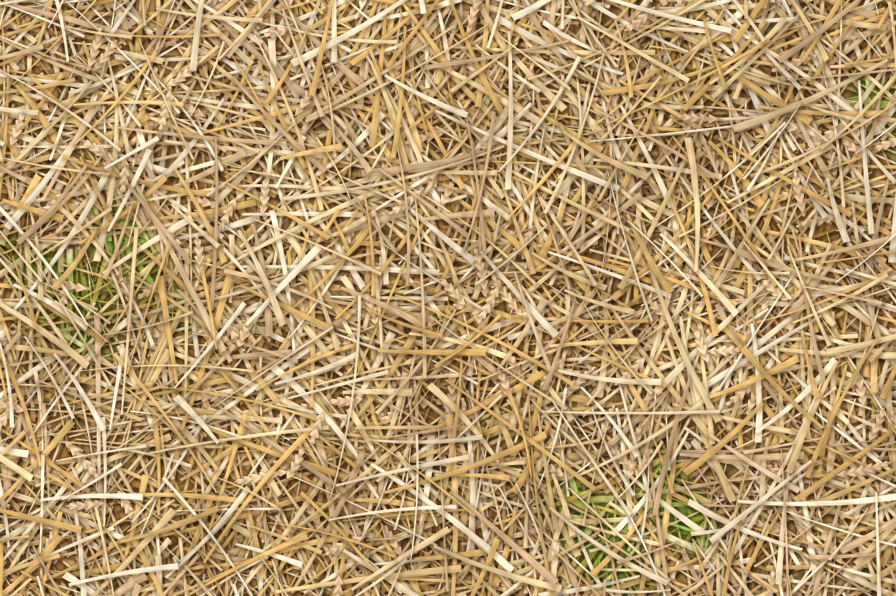
Reproduce this texture procedurally as a WebGL 2 fragment shader.

```glsl
#version 300 es
precision highp float;

#define LAYERS 58
#define CELL 0.155
#define THIN 0.0016
#define WIDE 0.0049
#define BEND 0.16
#define EAR_SHARE 0.07
#define SHADOW_REACH 0.008
#define SHADOW_DEPTH 0.36
#define CLUMP_CONTRAST 0.07
#define LIGHT vec2(-0.55, 0.83)

uniform vec2 u_resolution;
out vec4 fragColor;

vec4 hash4(vec3 p) {
    vec4 q = fract(p.xyzx * vec4(0.1031, 0.1030, 0.0973, 0.1099));
    q += dot(q, q.wzxy + 33.33);
    return fract((q.xxyz + q.yzzw) * q.zywx);
}

// Slowly turning direction that the stalks loosely follow
float flow(vec2 p) {
    return 2.4 + 0.8 * sin(3.1 * p.x + 1.7 * p.y) + 0.6 * sin(4.3 * p.y - 2.2 * p.x + 1.0);
}

// Broad lighter and darker clumps
float clump(vec2 p) {
    float s = sin(9.0 * p.x + 4.0 * sin(5.0 * p.y)) * sin(11.0 * p.y + 3.0 * sin(6.0 * p.x + 1.0));
    return s + 0.7 * sin(23.0 * p.x - 9.0 * p.y) * sin(19.0 * p.y + 8.0 * p.x);
}

// Sparse spots where green shoots show through
float greenPatch(vec2 p) {
    float s = sin(4.1 * p.x + 1.3 * p.y + 3.4) * sin(5.3 * p.y - 1.1 * p.x + 2.1);
    return smoothstep(0.76, 0.98, s + 0.12 * sin(31.0 * p.x + 23.0 * p.y));
}

vec3 stalkColor(float pick, float tone) {
    vec3 gold = vec3(0.85, 0.69, 0.42);
    vec3 beige = vec3(0.91, 0.80, 0.61);
    vec3 cream = vec3(0.97, 0.90, 0.78);
    vec3 dusty = vec3(0.82, 0.69, 0.53);
    vec3 c = mix(gold, beige, smoothstep(0.14, 0.42, pick));
    c = mix(c, cream, smoothstep(0.48, 0.74, pick));
    c = mix(c, dusty, smoothstep(0.82, 0.88, pick));
    return c * mix(0.92, 1.06, tone);
}

// Shaded soil with fine debris
vec3 ground(vec2 p, float green) {
    float debris = sin(83.0 * p.x + 5.0 * sin(47.0 * p.y)) * sin(97.0 * p.y + 4.0 * sin(59.0 * p.x));
    vec3 soil = vec3(0.56, 0.42, 0.24) * (1.0 + 0.25 * debris);
    return mix(soil, vec3(0.46, 0.54, 0.24) * (1.0 + 0.25 * debris), green);
}

// Lays one stalk, and its shadow, over the colour below
vec3 layStalk(vec3 below, vec2 p, float cell, float depth, float green, vec4 a, vec4 b, float angle) {
    vec2 along = vec2(cos(angle), sin(angle));
    vec2 across = vec2(-along.y, along.x);
    float ear = step(1.0 - EAR_SHARE, b.w);
    float halfLength = cell * mix(mix(0.38, 0.90, a.w), 0.22, ear);
    float halfWidth = mix(THIN, WIDE, b.x * sqrt(b.x));

    vec2 q = vec2(dot(p, along), dot(p, across));
    q.y += BEND * (b.y - 0.5) * q.x * q.x / halfLength;
    if (abs(q.y) > 0.025 || abs(q.x) > halfLength + 0.015) return below;
    float t = q.x / halfLength;

    // Stalks taper; ears swell and carry toothed husks
    float husk = sin(420.0 * q.x - 500.0 * abs(q.y));
    float earWidth = 0.0078 * sqrt(max(1.0 - t * t, 0.02)) * (0.85 + 0.25 * husk);
    float w = mix(halfWidth * (1.0 - 0.38 * t), earWidth, ear);

    // Cast shadow falls away from the light
    vec2 drop = 0.003 * vec2(dot(LIGHT, along), dot(LIGHT, across));
    vec2 s = abs(q + drop) - vec2(halfLength, w);
    float shadow = SHADOW_DEPTH * (1.0 - smoothstep(-0.002, SHADOW_REACH, max(s.x, s.y)));
    below *= mix(vec3(1.0), vec3(0.47, 0.38, 0.25), shadow);

    // Rounded body, fibres and slow mottling
    float side = clamp(q.y / w, -1.0, 1.0);
    float lit = 1.0 + 0.08 * side * dot(across, LIGHT) - 0.06 * side * side;
    float fibre = 0.03 * sin(5.0 * side + 9.0 * t + 40.0 * b.z);
    float mottle = 0.05 * sin(7.0 * t + 20.0 * a.z) + 0.03 * sin(19.0 * t + 30.0 * a.w);
    vec3 body = mix(stalkColor(b.z, a.z), vec3(0.85, 0.72, 0.56) * (1.0 + 0.10 * husk), ear);
    body *= 1.04 * lit + fibre + mottle;

    // Deeper stalks are dimmer and warmer, greener over shoots
    float rise = smoothstep(0.0, 0.55, depth);
    body *= mix(vec3(0.68, 0.59, 0.44), vec3(1.0), rise);
    body = mix(body, body * vec3(0.72, 0.95, 0.50), green * (1.0 - smoothstep(0.4, 0.8, depth)));

    float edge = max(abs(q.y) - w, abs(q.x) - halfLength);
    float cover = clamp(0.5 - edge * u_resolution.y * 0.75, 0.0, 1.0);
    return mix(below, body, cover);
}

void main() {
    vec2 uv = gl_FragCoord.xy / u_resolution.y;
    float green = greenPatch(uv);
    vec3 color = ground(uv, green);

    // Pile the layers from the soil upward
    for (int i = 0; i < LAYERS; i++) {
        float layer = float(i);
        float cell = CELL * mix(0.7, 1.4, fract(layer * 0.618));
        vec2 shift = layer * vec2(0.37, 0.71);
        vec2 home = floor(uv / cell + shift);
        for (int k = 0; k < 9; k++) {
            vec2 id = home + vec2(k % 3 - 1, k / 3 - 1);
            vec4 a = hash4(vec3(id, layer + 3.0));
            vec4 b = hash4(vec3(id + 57.0, layer + 91.0));
            vec2 root = (id + a.xy - shift) * cell;
            float angle = flow(root) + 2.7 * (a.z + b.y - 1.0);
            color = layStalk(color, uv - root, cell, layer / float(LAYERS - 1), green, a, b, angle);
        }
    }
    color *= 1.0 + CLUMP_CONTRAST * clump(uv) * vec3(0.9, 1.0, 1.15);
    fragColor = vec4(clamp(color, 0.0, 1.0), 1.0);
}
```
